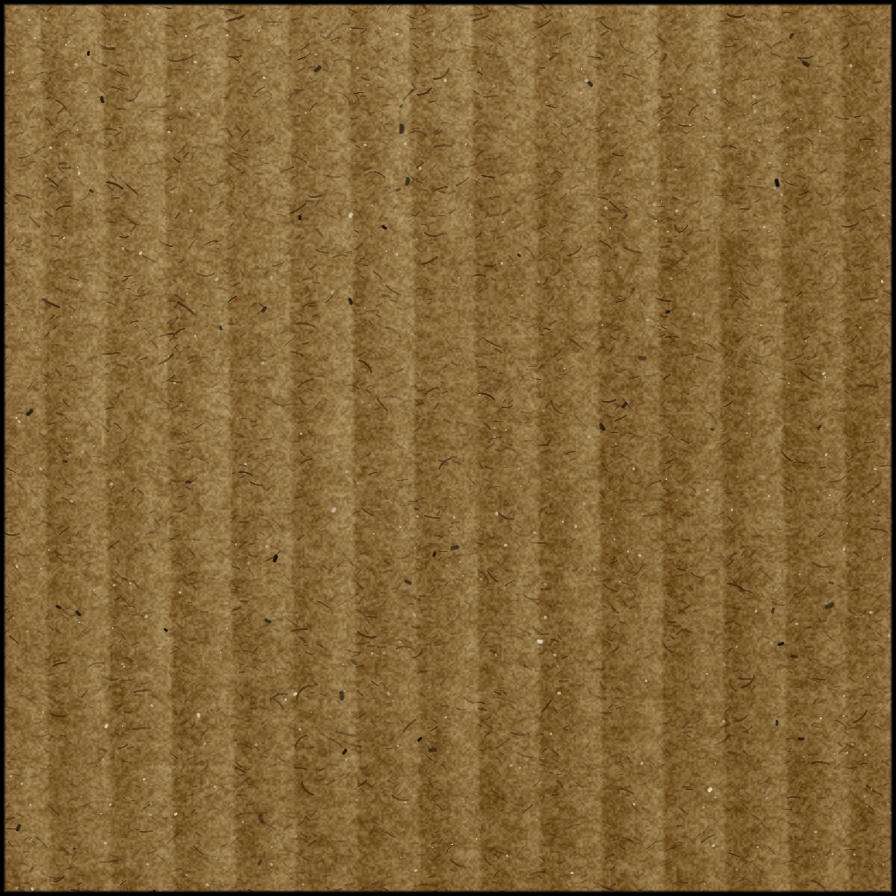
Give the GLSL for this texture, as a three.js fragment shader.

```glsl
varying vec2 vUv;

const vec3 KRAFT = vec3(0.535, 0.415, 0.228);
const vec3 TONE_STEP = vec3(0.073, 0.080, 0.080);
const vec3 FIBRE_BROWN = vec3(0.23, 0.14, 0.05);
const vec3 SPECK_BLACK = vec3(0.07, 0.05, 0.03);
const vec3 SPECK_RUST = vec3(0.46, 0.20, 0.06);
const vec3 SPECK_PALE = vec3(0.86, 0.83, 0.74);
const float FLUTE_PITCH = 0.0686;
const float FLUTE_START = 0.05;
const float FLUTE_SLANT = 0.010;

float hash(vec2 p) {
  vec3 q = fract(p.xyx * vec3(0.1031, 0.1030, 0.0973));
  q += dot(q, q.yzx + 33.33);
  return fract((q.x + q.y) * q.z);
}

float noise(vec2 p) {
  vec2 cell = floor(p);
  vec2 f = fract(p);
  f = f * f * (3.0 - 2.0 * f);
  float low = mix(hash(cell), hash(cell + vec2(1.0, 0.0)), f.x);
  float high = mix(hash(cell + vec2(0.0, 1.0)), hash(cell + 1.0), f.x);
  return mix(low, high, f.y);
}

float fbm(vec2 p) {
  float sum = 0.0;
  float gain = 0.5;
  for (int i = 0; i < 4; i++) {
    sum += gain * noise(p);
    p = p * 2.03 + 17.3;
    gain *= 0.5;
  }
  return sum / 0.9375;
}

// Scattered curved strokes; a short halfLength gives specks.
float marks(vec2 uv, float cells, float density, float halfLength, float width, float tilt, float seed) {
  vec2 p = uv * cells;
  vec2 home = floor(p);
  float cover = 0.0;
  for (int j = -1; j <= 1; j++) {
    for (int i = -1; i <= 1; i++) {
      vec2 cell = home + vec2(float(i), float(j));
      vec2 key = cell + seed * 19.7;
      float present = step(hash(key + 3.1), density);
      vec2 centre = cell + vec2(hash(key), hash(key + 51.7));
      float angle = (hash(key + 87.3) - 0.5) * tilt;
      float size = hash(key + 123.9);
      vec2 d = (p - centre) / cells;
      d = vec2(d.x * cos(angle) + d.y * sin(angle), d.y * cos(angle) - d.x * sin(angle));
      d.y += (hash(key + 161.3) - 0.5) * 70.0 * d.x * d.x;
      float reach = halfLength * (0.3 + 0.7 * size);
      float radius = width * (0.65 + 0.6 * size * size);
      float dist = length(vec2(max(abs(d.x) - reach, 0.0), d.y));
      float stroke = 1.0 - smoothstep(radius * 0.3, radius, dist);
      cover = max(cover, stroke * present * (0.4 + 0.6 * hash(key + 203.1)));
    }
  }
  return cover;
}

// Slow rise to a lit crest, then a quick drop into shade.
float fluteTone(vec2 uv) {
  float wobble = (noise(vec2(uv.x * 9.0, uv.y * 6.0)) - 0.5) * 0.004;
  float across = (uv.x - FLUTE_START - FLUTE_SLANT * (1.0 - uv.y) + wobble) / FLUTE_PITCH;
  float s = fract(across);
  float rise = smoothstep(0.08, 0.88, s) - smoothstep(0.90, 1.0, s);
  float strength = 0.75 + 0.6 * noise(vec2(floor(across) * 7.0, uv.y * 4.0));
  return rise * strength - 0.5;
}

float grainTone(vec2 uv) {
  float fine = noise(uv * 410.0) - 0.5;
  float medium = noise(uv * vec2(190.0, 230.0) + 31.0) - 0.5;
  float clumps = fbm(uv * vec2(55.0, 85.0) + 7.0) - 0.5;
  return fine * 1.7 + medium * 1.2 + clumps * 1.5;
}

float lightTone(vec2 uv) {
  float falloff = dot(uv - 0.5, vec2(-0.45, 0.60));
  return falloff + (fbm(uv * 4.0 + 3.0) - 0.5) * 0.8;
}

void main() {
  vec2 uv = vUv;

  // Corrugated paper
  float flute = fluteTone(uv);
  vec3 color = KRAFT + TONE_STEP * (flute + grainTone(uv) + lightTone(uv));

  // Fibres, stronger in the shaded bands
  float shade = clamp(0.65 - 0.4 * flute, 0.3, 1.0);
  float shortFibres = marks(uv, 95.0, 0.42, 0.0045, 0.0017, 2.0, 1.0);
  float longFibres = marks(uv, 46.0, 0.30, 0.0100, 0.0016, 1.8, 2.0);
  color = mix(color, FIBRE_BROWN, shortFibres * shade * 0.65);
  color = mix(color, FIBRE_BROWN, longFibres * shade);

  // Specks
  float rust = marks(uv, 26.0, 0.06, 0.0025, 0.0022, 3.0, 3.0);
  float black = marks(uv, 24.0, 0.09, 0.0030, 0.0032, 3.1, 4.0);
  float dust = marks(uv, 62.0, 0.10, 0.0005, 0.0020, 3.1, 5.0);
  float flakes = marks(uv, 18.0, 0.07, 0.0012, 0.0030, 3.1, 6.0);
  color = mix(color, SPECK_RUST, rust * 0.7);
  color = mix(color, SPECK_BLACK, black);
  color = mix(color, SPECK_PALE, max(dust * 0.75, flakes));

  // Black rim
  vec2 inset = min(uv, 1.0 - uv);
  color *= smoothstep(0.0030, 0.0075, min(inset.x, inset.y));

  gl_FragColor = vec4(clamp(color, 0.0, 1.0), 1.0);
}
```
